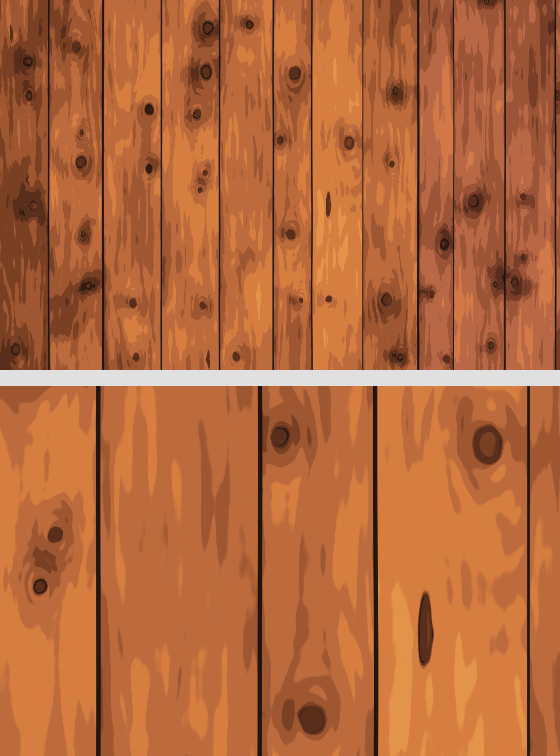
Top: the whole. Bottom: its middle third, enlarged.
A Shadertoy shader for this texture:

```glsl
// Twelve upright pine boards with dark seams, flowing grain, stains and knots.

float hash(vec2 p) {
    p = fract(p * vec2(0.1031, 0.1137));
    p += dot(p, p.yx + 33.33);
    return fract((p.x + p.y) * p.x * 17.0);
}

float noise(vec2 p) {
    vec2 i = floor(p), f = fract(p);
    f = f * f * (3.0 - 2.0 * f);
    return mix(mix(hash(i), hash(i + vec2(1, 0)), f.x),
               mix(hash(i + vec2(0, 1)), hash(i + vec2(1, 1)), f.x), f.y);
}

// Layered noise centred on zero
float fbm(vec2 p) {
    float sum = 0.0, amp = 0.5;
    for (int i = 0; i < 4; i++) {
        sum += amp * (noise(p) - 0.5);
        p = p * 2.03 + 17.3;
        amp *= 0.5;
    }
    return sum;
}

// Flat wood colours, from burnt brown to pale amber
vec3 woodColor(float tone) {
    float soft = 0.07;
    vec3 c = vec3(0.18, 0.10, 0.07);
    c = mix(c, vec3(0.35, 0.18, 0.10), smoothstep(-soft, soft, tone + 2.35));
    c = mix(c, vec3(0.48, 0.25, 0.14), smoothstep(-soft, soft, tone + 1.5));
    c = mix(c, vec3(0.62, 0.34, 0.19), smoothstep(-soft, soft, tone + 0.82));
    c = mix(c, vec3(0.74, 0.42, 0.24), smoothstep(-soft, soft, tone + 0.15));
    c = mix(c, vec3(0.84, 0.49, 0.25), smoothstep(-soft, soft, tone - 0.62));
    return mix(c, vec3(0.89, 0.58, 0.29), smoothstep(-soft, soft, tone - 1.75));
}

void mainImage(out vec4 fragColor, in vec2 fragCoord) {
    const float aspect = 1.515;
    float seams[11] = float[11](0.087, 0.184, 0.288, 0.392, 0.488, 0.557,
                                0.648, 0.747, 0.810, 0.902, 0.992);
    float boardTone[12] = float[12](-0.3, -0.1, 0.0, 0.15, 0.1, 0.05,
                                    0.6, 0.0, -0.05, 0.0, 0.15, -0.3);
    vec2 uv = fragCoord / iResolution.xy;
    vec2 p = uv * vec2(aspect, 1.0);
    float px = 1.0 / iResolution.y;

    // Find the board and its seams
    int board = 0;
    float left = 0.0, right = aspect, gap = 0.0, edge = 1.0;
    for (int i = 0; i < 11; i++) {
        float x = seams[i] * aspect;
        if (p.x > x) { board = i + 1; left = x; }
        else right = min(right, x);
        float halfWidth = i == 1 || i == 7 ? 0.0029 : i == 6 || i == 8 ? 0.0012 : 0.002;
        float d = abs(p.x - x + 0.0015 * (noise(vec2(p.y * 5.0, float(i))) - 0.5));
        gap = max(gap, 1.0 - smoothstep(halfWidth - px * 0.6, halfWidth + px * 0.6, d));
        edge = min(edge, d);
    }
    float id = float(board);
    vec2 seed = vec2(id * 19.7, id * 7.3);
    bool knotty = board == 3 || board == 7 || board == 10;

    // Knots and splits bend the grain, stain the wood and leave dark cores
    vec2 q = p;
    float stain = 0.0, core = 0.0, rim = 0.0, ripple = 0.0;
    for (int k = 0; k < 8; k++) {
        vec2 key = vec2(id * 13.0 + 5.0, float(k) * 7.0 + 3.0);
        if (hash(key) > (knotty ? 0.75 : 0.42)) continue;
        vec2 center = vec2(mix(left, right, 0.18 + 0.64 * hash(key + 31.0)),
                           (float(k) + hash(key + 57.0)) / 8.0);
        float size = hash(key + 83.0);
        float radius = mix(0.006, 0.018, size * size);
        bool isSplit = hash(key + 97.0) > 0.86;
        vec2 d = p - center;
        vec2 wobble = 0.006 * vec2(noise(p * 70.0) - 0.5, noise(p * 70.0 + 40.0) - 0.5);
        float r = length((d + wobble) * (isSplit ? vec2(2.5, 0.45) : vec2(1.0, 0.85))) / radius;
        float soft = px / radius + 0.08;
        core = max(core, 1.0 - smoothstep(1.0 - soft, 1.0 + soft, r));
        rim = max(rim, exp(-30.0 * (r - 0.9) * (r - 0.9)));
        if (isSplit) continue;
        float reach = length(d * vec2(1.0, 0.6)) / radius;
        q.x -= 0.85 * d.x * exp(-reach * reach * 0.09);
        ripple += 0.45 * sin(reach * 6.0) * exp(-reach * 0.55);
        vec2 cloud = d + 0.07 * vec2(fbm(p * 14.0 + seed), fbm(p * 14.0 + seed + 50.0));
        stain += (0.6 + hash(key + 11.0)) * exp(-dot(cloud, cloud) / (radius * radius * 9.0 + 0.0003));
    }

    // Long growth bands, fine fibres and broad weathered patches
    float growth = fbm(vec2(q.x * 8.0, q.y * 1.3) + seed);
    float bands = sin(growth * 65.0 + q.x * 60.0);
    float fibres = noise(vec2(q.x * 150.0, q.y * 5.0) + seed) - 0.5;
    float streaks = fbm(vec2(q.x * 45.0, q.y * 3.0) + seed);
    float patches = fbm(p * vec2(7.0, 4.0) + seed);
    float blotches = fbm(p * vec2(18.0, 13.0) + seed + 70.0);

    // Light falls off toward the sides and corners
    vec2 c = uv - vec2(0.53, 0.52);
    float tone = 0.6 + boardTone[board] - 4.2 * c.x * c.x - 1.4 * c.y * c.y;
    tone += 0.24 * bands + 0.65 * fibres + 1.5 * streaks + 2.7 * patches + 1.3 * blotches;
    tone += ripple - 1.35 * min(stain, 1.4) - 0.5 * exp(-edge / 0.006);
    tone = mix(tone, -1.9 + 1.2 * fibres + 0.5 * blotches, core);
    tone -= 0.75 * rim;

    // Rosier boards on the right, then the open gaps
    vec3 color = woodColor(tone);
    color *= mix(vec3(1.0), vec3(0.98, 0.97, 1.12), smoothstep(0.74, 0.76, uv.x));
    color = mix(color, vec3(0.10, 0.06, 0.045), gap * 0.94);
    fragColor = vec4(color, 1.0);
}
```
